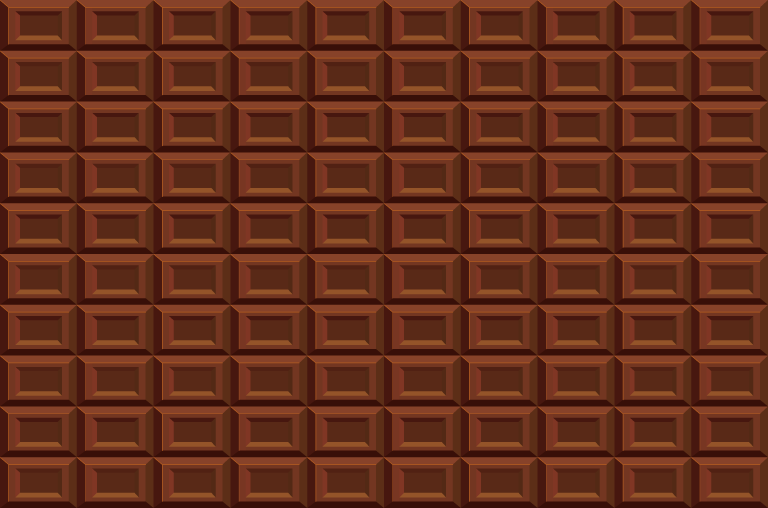
Give the GLSL for this pattern, as a Shadertoy shader.

```glsl
// Chocolate bar: a ten by ten grid of bevelled blocks, each with a sunken panel.
#define CELLS 10.0
#define FACE_LOW vec2(0.113, 0.130)
#define FACE_HIGH vec2(0.896, 0.855)
#define PANEL_LOW vec2(0.200, 0.208)
#define PANEL_HIGH vec2(0.808, 0.778)
#define FLOOR_LOW vec2(0.262, 0.300)
#define FLOOR_HIGH vec2(0.752, 0.695)
#define GLINT_WIDTH 0.014
#define VARIATION 0.45
#define SAMPLES 4

const vec3 FLOOR_BROWN = vec3(0.35, 0.16, 0.09);
const vec3 FACE_BROWN = vec3(0.45, 0.21, 0.13);
const vec3 LIT_BROWN = vec3(0.53, 0.26, 0.16);
const vec3 RED_BROWN = vec3(0.50, 0.21, 0.14);
const vec3 SHADE_RED = vec3(0.28, 0.09, 0.06);
const vec3 SHADE_BROWN = vec3(0.36, 0.18, 0.09);
const vec3 DEEP_SHADE = vec3(0.22, 0.06, 0.03);
const vec3 CARAMEL = vec3(0.58, 0.33, 0.16);
const vec3 GLINT = vec3(0.70, 0.36, 0.12);

bool inside(vec2 p, vec2 low, vec2 high) {
    return all(greaterThan(p, low)) && all(lessThan(p, high));
}

// Picks the mitred side of a frame between an outer and an inner box.
vec3 bevel(vec2 p, vec2 outLow, vec2 outHigh, vec2 inLow, vec2 inHigh,
           vec3 left, vec3 right, vec3 bottom, vec3 top) {
    vec2 low = (p - outLow) / (inLow - outLow);
    vec2 high = (outHigh - p) / (outHigh - inHigh);
    vec3 sideX = low.x < high.x ? left : right;
    vec3 sideY = low.y < high.y ? bottom : top;
    return min(low.x, high.x) < min(low.y, high.y) ? sideX : sideY;
}

float segmentDistance(vec2 p, vec2 a, vec2 b) {
    vec2 ab = b - a;
    return length(p - a - ab * clamp(dot(p - a, ab) / dot(ab, ab), 0.0, 1.0));
}

vec3 block(vec2 p, vec2 id, float aspect) {
    // Alternate columns and rows catch the light a little differently.
    vec2 odd = mod(id, 2.0);
    vec3 color = bevel(p, vec2(0.0), vec2(1.0), FACE_LOW, FACE_HIGH,
                       SHADE_RED, SHADE_BROWN, DEEP_SHADE, LIT_BROWN);

    // Raised face, sunken panel and its floor.
    if (inside(p, FACE_LOW, FACE_HIGH)) {
        color = FACE_BROWN;
        if (p.x < PANEL_LOW.x) color = mix(color, RED_BROWN, VARIATION * odd.x);
    }
    if (inside(p, PANEL_LOW, PANEL_HIGH)) {
        vec3 topShade = mix(SHADE_RED, SHADE_BROWN, VARIATION * (1.0 - odd.y));
        color = bevel(p, PANEL_LOW, PANEL_HIGH, FLOOR_LOW, FLOOR_HIGH,
                      RED_BROWN, SHADE_BROWN * 0.9, CARAMEL, topShade);
    }
    if (inside(p, FLOOR_LOW, FLOOR_HIGH)) color = FLOOR_BROWN;

    // Thin glints on the upper and left edges and the upper left mitre.
    vec2 scale = vec2(aspect, 1.0);
    vec2 q = p * scale;
    vec2 corner = vec2(FACE_LOW.x, FACE_HIGH.y) * scale;
    float leftEdge = segmentDistance(q, FACE_LOW * scale, corner);
    float topEdge = segmentDistance(q, corner, FACE_HIGH * scale);
    float mitre = segmentDistance(q, vec2(0.0, 1.0), corner);
    float leftGlint = step(leftEdge, 0.5 * GLINT_WIDTH) * (1.0 - VARIATION * odd.x);
    float topGlint = step(min(topEdge, mitre), 0.5 * GLINT_WIDTH);
    return mix(color, GLINT, max(leftGlint, topGlint));
}

void mainImage(out vec4 fragColor, in vec2 fragCoord) {
    float aspect = iResolution.x / iResolution.y;
    vec3 sum = vec3(0.0);

    // Average a grid of samples per pixel to smooth every edge.
    for (int j = 0; j < SAMPLES; j++) {
        for (int i = 0; i < SAMPLES; i++) {
            vec2 offset = (vec2(i, j) + 0.5) / float(SAMPLES) - 0.5;
            vec2 grid = (fragCoord + offset) / iResolution.xy * CELLS;
            sum += block(fract(grid), floor(grid), aspect);
        }
    }
    fragColor = vec4(sum / float(SAMPLES * SAMPLES), 1.0);
}
```
